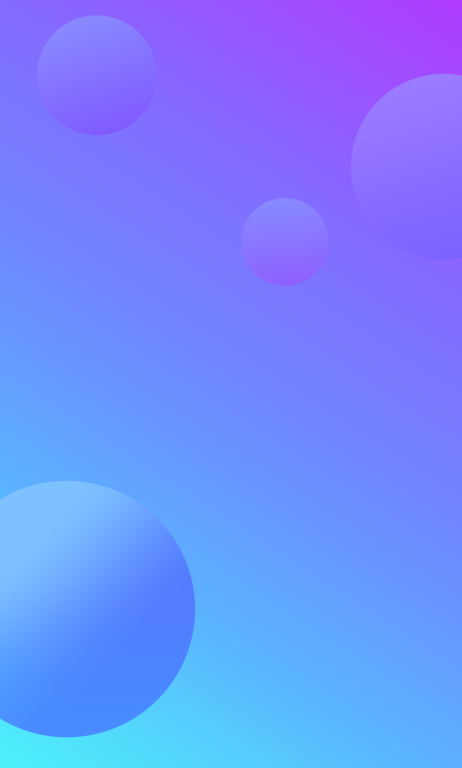
A Shadertoy shader for this background:

```glsl
const vec3 CYAN   = vec3(0.30, 0.95, 0.98);
const vec3 SKY    = vec3(0.36, 0.69, 1.00);
const vec3 BLUE   = vec3(0.435, 0.53, 1.00);
const vec3 INDIGO = vec3(0.515, 0.42, 1.00);
const vec3 VIOLET = vec3(0.69, 0.23, 1.00);

// Position along a direction, from 0 to 1 across the given span
float along(vec2 p, vec2 direction, float span) {
    return clamp(dot(p, normalize(direction)) / span + 0.5, 0.0, 1.0);
}

// Five evenly read colour stops, from the lower left to the upper right
vec3 backdrop(vec2 p, float aspect) {
    const vec2 slope = vec2(0.65, 1.0);
    float t = dot(p, slope) / dot(vec2(aspect, 1.0), slope);
    vec3 color = mix(CYAN, SKY, clamp(t / 0.28, 0.0, 1.0));
    color = mix(color, BLUE, clamp((t - 0.28) / 0.22, 0.0, 1.0));
    color = mix(color, INDIGO, clamp((t - 0.50) / 0.22, 0.0, 1.0));
    return mix(color, VIOLET, clamp((t - 0.72) / 0.28, 0.0, 1.0));
}

// Anti-aliased disc shaded from light to dark along a direction
vec3 bubble(vec3 under, vec2 p, vec2 center, float radius, vec2 direction,
            vec3 light, vec3 dark, float opacity, float pixel) {
    vec2 q = p - center;
    float shade = along(q, direction, 2.0 * radius);
    float cover = 1.0 - smoothstep(-pixel, pixel, length(q) - radius);
    return mix(under, mix(light, dark, shade), cover * opacity);
}

// Large disc: pale upper left, deep right side, soft diagonal fold
vec3 largeBubble(vec3 under, vec2 p, vec2 center, float radius, float pixel) {
    vec2 q = p - center;
    float fold = smoothstep(0.18, 0.80, along(q, vec2(0.72, -0.69), 2.0 * radius));
    float height = along(q, vec2(0.0, 1.0), 2.0 * radius);
    vec3 pale = mix(vec3(0.33, 0.69, 1.00), vec3(0.49, 0.755, 1.00),
                    smoothstep(0.1, 0.65, height));
    vec3 deep = mix(vec3(0.285, 0.54, 1.00), vec3(0.33, 0.485, 1.00),
                    smoothstep(0.05, 0.6, height));
    float cover = 1.0 - smoothstep(-pixel, pixel, length(q) - radius);
    return mix(under, mix(pale, deep, fold), cover);
}

void mainImage(out vec4 fragColor, in vec2 fragCoord) {
    // Canvas height is one unit
    vec2 p = fragCoord / iResolution.y;
    float aspect = iResolution.x / iResolution.y;
    float pixel = 0.75 / iResolution.y;

    vec3 color = backdrop(p, aspect);

    // Upper left, right and middle discs
    color = bubble(color, p, vec2(0.126, 0.902), 0.078, vec2(0.35, -1.0),
                   vec3(0.54, 0.55, 1.00), vec3(0.50, 0.35, 1.00), 0.95, pixel);
    color = bubble(color, p, vec2(0.578, 0.783), 0.121, vec2(0.3, -1.0),
                   vec3(0.61, 0.49, 1.00), vec3(0.48, 0.38, 1.00), 0.97, pixel);
    color = bubble(color, p, vec2(0.371, 0.685), 0.057, vec2(0.15, -1.0),
                   vec3(0.53, 0.55, 1.00), vec3(0.56, 0.37, 1.00), 0.95, pixel);

    // Lower left disc
    color = largeBubble(color, p, vec2(0.087, 0.207), 0.167, pixel);

    fragColor = vec4(color, 1.0);
}
```
